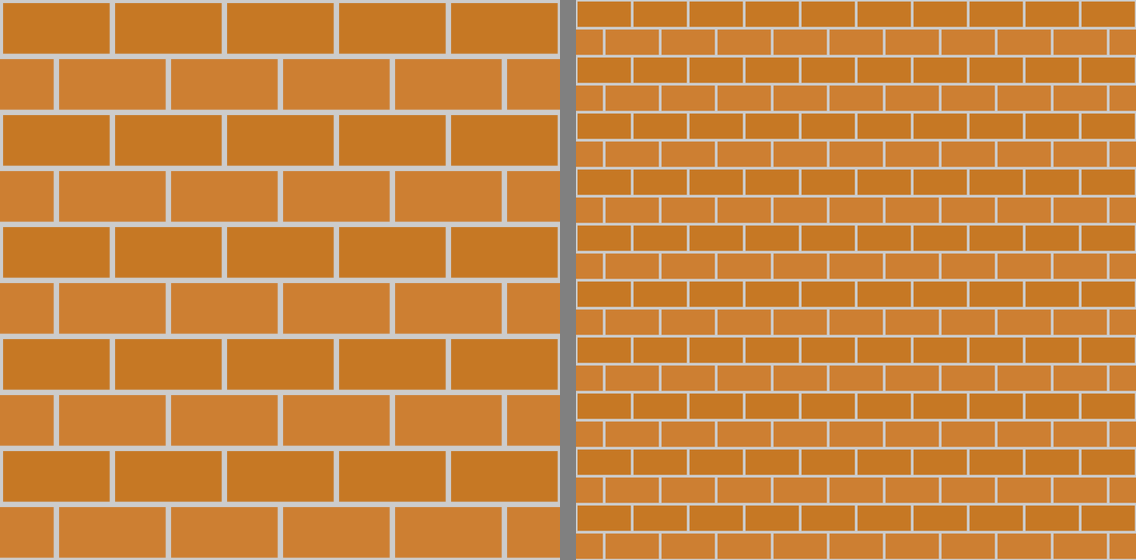
Left: one tile. Right: repeated 2 by 2.
Reproduce this pattern procedurally as a three.js fragment shader.

```glsl
// Running-bond brick wall: flat bricks in two alternating course tones, pale mortar.
varying vec2 vUv;

const vec2 BRICK_COUNT = vec2(5.0, 10.0);        // bricks across, courses up
const float MORTAR_WIDTH = 0.0097;               // joint width in canvas units
const vec2 JOINT_OFFSET = vec2(0.0007, -0.0007); // slight shift of the joint grid
const vec3 DARK_BRICK = vec3(0.776, 0.471, 0.141);
const vec3 LIGHT_BRICK = vec3(0.804, 0.498, 0.196);
const vec3 MORTAR = vec3(0.80);

// Brick-space position, with every even course moved by half a brick.
vec2 layBricks(vec2 p, vec2 count, float evenCourse) {
  vec2 grid = p * count;
  grid.x += 0.5 * evenCourse;
  return grid;
}

// Distance along each axis to the nearest joint centre, in canvas units.
vec2 jointDistance(vec2 grid, vec2 count) {
  return (0.5 - abs(fract(grid) - 0.5)) / count;
}

// 1 inside a brick, 0 in the mortar, smoothed over about one pixel.
float brickMask(vec2 distanceToJoint, float width, vec2 pixel) {
  vec2 inside = clamp((distanceToJoint - 0.5 * width) / pixel + 0.5, 0.0, 1.0);
  return inside.x * inside.y;
}

void main() {
  vec2 p = vUv - JOINT_OFFSET;
  vec2 pixel = max(fwidth(vUv), vec2(0.00001));

  // Course layout, counted from the bottom
  float evenCourse = 1.0 - mod(floor(p.y * BRICK_COUNT.y), 2.0);
  vec2 grid = layBricks(p, BRICK_COUNT, evenCourse);

  // Brick tone and mortar joints
  vec3 brick = mix(DARK_BRICK, LIGHT_BRICK, evenCourse);
  float mask = brickMask(jointDistance(grid, BRICK_COUNT), MORTAR_WIDTH, pixel);
  gl_FragColor = vec4(mix(MORTAR, brick, mask), 1.0);
}
```
